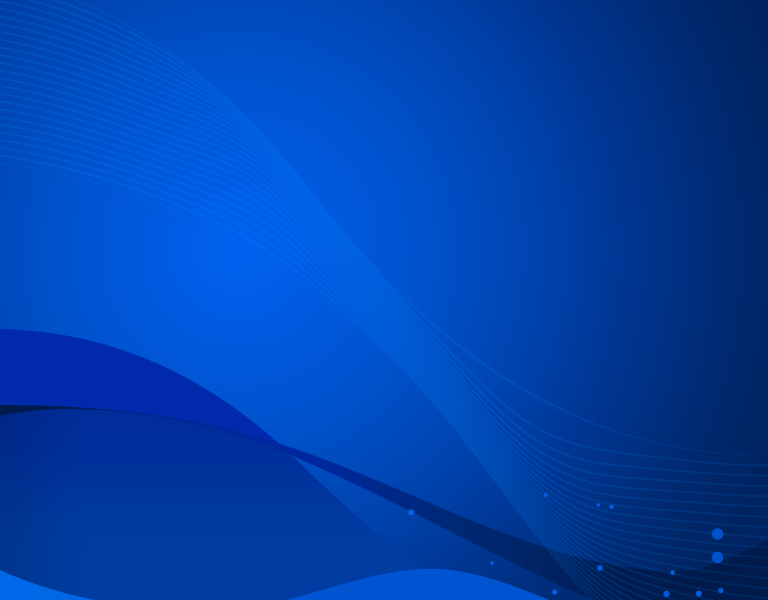
Write a Shadertoy shader that draws this background.

```glsl
// Abstract blue backdrop: a radial glow, a fan of fine lines that twists
// across the canvas, layered hills with a dark ribbon, and small bubbles.
// Every edge is a smooth cubic curve; x spans 0..aspect and y spans 0..1.

const vec3 SKY = vec3(0.0, 0.53, 1.0);
const vec3 ROYAL = vec3(0.0, 0.165, 0.67);
const vec3 NAVY = vec3(0.0, 0.105, 0.30);

// Cubic through two knots, each given as (x, y, slope)
float span(float x, vec3 a, vec3 b) {
    float w = b.x - a.x;
    float t = clamp((x - a.x) / w, 0.0, 1.0);
    float s = 1.0 - t;
    return s * s * ((1.0 + 2.0 * t) * a.y + t * w * a.z)
         + t * t * ((3.0 - 2.0 * t) * b.y - s * w * b.z);
}

float curve(float x, vec3 a, vec3 b, vec3 c, vec3 d) {
    return x < b.x ? span(x, a, b) : x < c.x ? span(x, b, c) : span(x, c, d);
}

// Smooth coverage of the region where d is positive
float cover(float d, float pixel) {
    return smoothstep(-0.7 * pixel, 0.7 * pixel, d);
}

float bell(float x, float center, float width) {
    float t = (x - center) / width;
    return exp(-t * t);
}

vec2 hash2(float n) {
    vec3 q = fract(vec3(n) * vec3(0.1031, 0.1030, 0.0973));
    q += dot(q, q.yzx + 33.33);
    return fract((q.xx + q.yz) * q.zy);
}

vec3 radialGlow(vec2 p) {
    float d = length(p - vec2(0.40, 0.585));
    vec3 col = mix(vec3(0.0, 0.39, 0.96), vec3(0.0, 0.315, 0.785), smoothstep(-0.12, 0.42, d));
    col = mix(col, vec3(0.0, 0.225, 0.61), smoothstep(0.26, 0.68, d));
    return mix(col, vec3(0.0, 0.14, 0.38), smoothstep(0.52, 0.98, d));
}

// Fan of lines between two curves, bunched toward one side then the other
float lineFan(vec2 p, float count, float resolution) {
    float top = curve(p.x, vec3(0.0, 1.037, -0.2), vec3(0.517, 0.683, -1.3),
                      vec3(1.28, 0.242, 0.0), vec3(1.4, 0.242, 0.0));
    float bottom = curve(p.x, vec3(0.0, 0.728, -0.15), vec3(0.667, 0.387, -1.0),
                         vec3(0.983, 0.0, -1.05), vec3(1.28, -0.167, -0.2));
    float across = (top - p.y) / (top - bottom);
    float bunching = exp(0.8 * bell(p.x, 0.85, 0.2) - 0.7 * bell(p.x, 0.48, 0.16));
    float phase = count * pow(clamp(across, 0.0001, 1.0), bunching);
    float density = length(vec2(dFdx(phase), dFdy(phase))) * resolution;
    float dist = abs(fract(phase - 0.5) - 0.5) / max(density, 0.01);
    float inside = step(0.0, across) * step(across, 1.0);
    return inside * (1.0 - smoothstep(0.0, 0.0028, dist));
}

float disc(vec2 p, vec2 center, float radius, float pixel) {
    return cover(radius - length(p - center), pixel);
}

void mainImage(out vec4 fragColor, in vec2 fragCoord) {
    float pixel = 1.0 / iResolution.y;
    vec2 p = fragCoord * pixel;
    vec3 col = radialGlow(p);

    // Ribbon edges
    float ribbonTop = curve(p.x, vec3(0.0, 0.325, 0.0), vec3(0.458, 0.263, -0.31),
                            vec3(1.13, 0.048, 0.0), vec3(1.28, 0.10, 0.45));
    float ribbonBottom = curve(p.x, vec3(0.0, 0.307, 0.2), vec3(0.133, 0.318, -0.03),
                               vec3(0.483, 0.242, -0.42), vec3(1.0, -0.005, -0.42));

    // Left hill, royal above the ribbon and duller below it
    float hill = curve(p.x, vec3(0.0, 0.452, -0.03), vec3(0.5, 0.228, -0.98),
                       vec3(0.8, 0.0, -0.45), vec3(1.0, -0.05, 0.0));
    vec3 lowHill = mix(vec3(0.0, 0.235, 0.63), vec3(0.0, 0.175, 0.60), smoothstep(0.08, 0.31, p.y));
    lowHill *= mix(0.9, 1.0, smoothstep(0.0, 0.15, p.x));
    vec3 hillColor = mix(lowHill, ROYAL, cover(p.y - ribbonTop, pixel));
    col = mix(col, hillColor, cover(hill - p.y, pixel));

    // Ribbon, dark at both ends
    vec3 ribbonColor = mix(NAVY, ROYAL * 0.92, smoothstep(0.03, 0.4, p.x));
    ribbonColor = mix(ribbonColor, vec3(0.0, 0.16, 0.45), smoothstep(0.5, 0.8, p.x));
    ribbonColor = mix(ribbonColor, NAVY, smoothstep(0.75, 1.1, p.x));
    float ribbon = cover(ribbonTop - p.y, pixel) * cover(p.y - ribbonBottom, pixel);
    col = mix(col, ribbonColor, ribbon);

    // Fan of lines
    float fade = mix(0.22, 0.13, smoothstep(0.7, 1.25, p.x));
    col = mix(col, SKY, fade * lineFan(p, 24.0, iResolution.y));

    // Bright wave along the bottom
    float wave = curve(p.x, vec3(0.0, 0.05, -0.45), vec3(0.36, -0.017, 0.0),
                       vec3(0.72, 0.052, 0.0), vec3(1.0, -0.03, -0.3));
    vec3 waveColor = mix(vec3(0.0, 0.41, 0.91), vec3(0.0, 0.33, 0.82), smoothstep(0.0, 0.6, p.x));
    col = mix(col, waveColor, cover(wave - p.y, pixel));

    // Scattered small bubbles, then a larger pair
    for (int i = 0; i < 11; i++) {
        vec2 h = hash2(float(i) + 5.0);
        vec2 center = vec2(mix(0.62, 1.28, sqrt(h.x)), 0.01 + 0.2 * h.y * h.y);
        float radius = mix(0.0025, 0.0055, fract(h.x * 7.0 + h.y));
        col = mix(col, vec3(0.0, 0.39, 0.94), 0.9 * disc(p, center, radius, pixel));
    }
    for (int i = 0; i < 2; i++) {
        vec2 center = vec2(1.196, 0.071 + 0.039 * float(i));
        col = mix(col, vec3(0.0, 0.34, 0.84), 0.9 * disc(p, center, 0.0095, pixel));
    }
    fragColor = vec4(col, 1.0);
}
```
